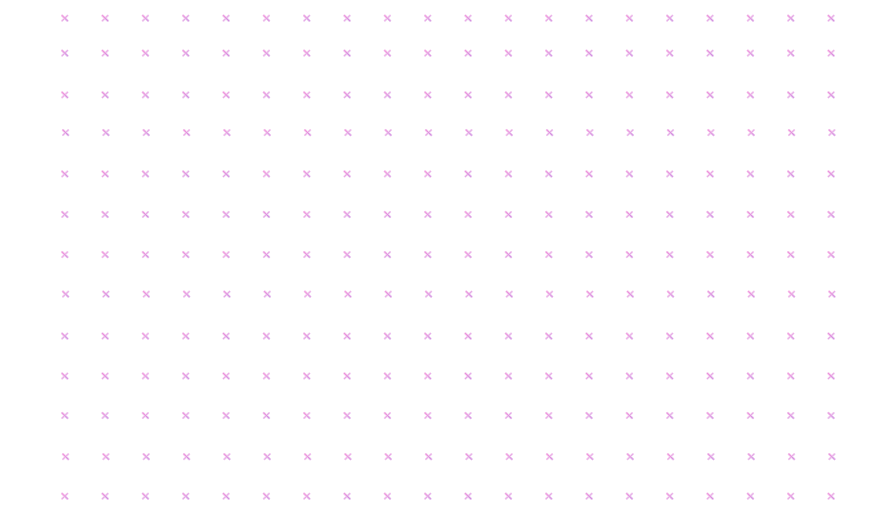
A Shadertoy shader for this pattern:

```glsl
float hash(vec2 cell) {
    return fract(sin(dot(cell, vec2(12.99, 78.23))) * 4375.85);
}

float segmentDistance(vec2 p, vec2 a, vec2 b) {
    vec2 ab = b - a;
    float t = clamp(dot(p - a, ab) / dot(ab, ab), 0.0, 1.0);
    return length(p - a - ab * t);
}

float strokeCoverage(float distanceToLine, float halfWidth, float softness) {
    return clamp(0.5 + (halfWidth - distanceToLine) / softness, 0.0, 1.0);
}

// Vertical drift of each row from the even grid, bottom to top
const float rowDrift[13] = float[13](
    0.0, -0.02, 0.0, -0.02, -0.03, 0.01, -0.01,
    -0.015, -0.01, 0.015, -0.05, -0.015, -0.148);

void mainImage(out vec4 fragColor, in vec2 fragCoord) {
    // One unit is one grid pitch
    float pixel = 22.216 / iResolution.x;
    vec2 p = fragCoord * pixel - vec2(1.606, 0.293);

    // Nearest of 20 by 13 marks
    vec2 cell = clamp(round(p), vec2(0.0), vec2(19.0, 12.0));
    int row = int(cell.y);
    float sideDrift = row % 4 == 1 ? 0.02 : 0.0;
    vec2 local = p - cell - vec2(sideDrift, rowDrift[row]);

    // Faint cross with a heavier falling stroke
    vec2 arm = vec2(0.064, 0.062);
    vec2 mirroredArm = arm * vec2(1.0, -1.0);
    float softness = max(pixel, 0.055);
    float falling = strokeCoverage(segmentDistance(local, -mirroredArm, mirroredArm), 0.013, softness);
    float rising = strokeCoverage(segmentDistance(local, -arm, arm), 0.010, softness);
    float ink = max(0.78 * falling, 0.66 * rising);

    // Pink above, violet toward the lower right, with slight variation
    float violet = smoothstep(-0.1, 0.1, local.x - local.y);
    violet = clamp(violet * 0.7 + 0.3 * hash(cell), 0.0, 1.0);
    vec3 inkColor = mix(vec3(0.89, 0.24, 0.75), vec3(0.68, 0.22, 0.79), violet);

    fragColor = vec4(mix(vec3(1.0), inkColor, ink), 1.0);
}
```
